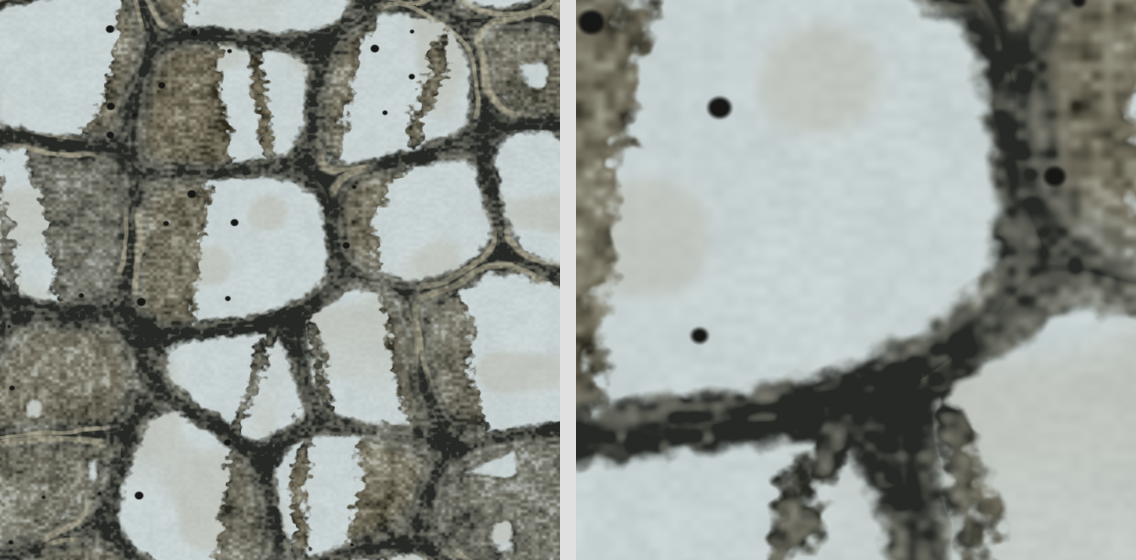
Left, the full canvas; right, a detail of the centre.
Reproduce this texture procedurally as a WebGL 1 fragment shader.

```glsl
precision highp float;
uniform vec2 u_resolution;

const vec2 CELLS = vec2(3.7, 4.1);      // cells across the canvas
const float JITTER = 0.78;
const float ROUNDING = 15.0;            // higher gives sharper cell corners
const float RIM = 0.065;                // wall thickness around a void
const float VOID_SHARE = 0.72;
const float SOFTNESS = 0.022;
const vec3 DARK = vec3(0.15, 0.16, 0.145);
const vec3 SHADE = vec3(0.31, 0.32, 0.29);
const vec3 OLIVE = vec3(0.42, 0.42, 0.38);
const vec3 LIGHT = vec3(0.52, 0.53, 0.49);
const vec3 PALE = vec3(0.66, 0.68, 0.66);
const vec3 CREAM = vec3(0.68, 0.66, 0.57);
const vec3 VOID_COLOR = vec3(0.78, 0.82, 0.82);
const vec3 BROWN_TINT = vec3(0.025, 0.0, -0.035);

float hash(vec2 p) {
  return fract(sin(dot(p, vec2(127.1, 311.7))) * 43758.5453);
}

vec2 hash2(vec2 p) {
  return vec2(hash(p), hash(p + 17.3));
}

float noise(vec2 p) {
  vec2 i = floor(p), f = fract(p);
  f = f * f * (3.0 - 2.0 * f);
  return mix(mix(hash(i), hash(i + vec2(1.0, 0.0)), f.x),
             mix(hash(i + vec2(0.0, 1.0)), hash(i + 1.0), f.x), f.y);
}

float fbm(vec2 p) {
  float sum = 0.0, gain = 0.533;
  for (int i = 0; i < 4; i++) {
    sum += gain * noise(p);
    p = mat2(1.6, 1.2, -1.2, 1.6) * p + 5.7;
    gain *= 0.5;
  }
  return sum;
}

vec2 seed(vec2 id) {
  return id + 0.5 + JITTER * (hash2(id) - 0.5);
}

// Rounded distance to the cell border; also gives the cell and its centre.
float cellBorder(vec2 p, out vec2 id, out vec2 toSeed) {
  vec2 base = floor(p);
  float nearest = 100.0;
  for (int y = -1; y <= 1; y++) for (int x = -1; x <= 1; x++) {
    vec2 cell = base + vec2(float(x), float(y));
    vec2 r = seed(cell) - p;
    if (dot(r, r) < nearest) {
      nearest = dot(r, r);
      id = cell;
      toSeed = r;
    }
  }
  float sum = 0.0;
  for (int y = -2; y <= 2; y++) for (int x = -2; x <= 2; x++) {
    vec2 r = seed(id + vec2(float(x), float(y))) - p;
    vec2 gap = r - toSeed;
    if (dot(gap, gap) > 0.0001)
      sum += exp(-ROUNDING * dot(0.5 * (r + toSeed), normalize(gap)));
  }
  return -log(sum) / ROUNDING;
}

// Positive inside a clear void, negative in the solid.
float voidDistance(vec2 p, vec2 id, vec2 toSeed, float border) {
  float jag = 0.12 * (fbm(p * 13.0) - 0.5) + 0.05 * (noise(p * 36.0) - 0.5);
  if (hash(id + 3.1) > VOID_SHARE)
    return min(border - 0.12, 0.35 * (noise(p * 4.5) - 0.83)) + 0.4 * jag;
  float tilt = 0.6 * (hash(id + 5.3) - 0.5);
  float across = dot(toSeed, vec2(cos(tilt), sin(tilt)));
  float d = border - RIM + 0.45 * jag;
  float side = hash(id + 7.9) < 0.5 ? -1.0 : 1.0;
  d = min(d, 0.1 + 0.35 * hash(id + 9.7) - side * across + jag);
  if (hash(id + 11.3) < 0.45)
    d = min(d, abs(across + side * 0.16) - 0.045 + jag);
  return d;
}

vec3 ramp(float s) {
  vec3 c = mix(DARK, SHADE, clamp(s * 4.0, 0.0, 1.0));
  c = mix(c, OLIVE, clamp(s * 4.0 - 1.0, 0.0, 1.0));
  c = mix(c, LIGHT, clamp(s * 4.0 - 2.0, 0.0, 1.0));
  return mix(c, PALE, clamp(s * 4.0 - 3.0, 0.0, 1.0));
}

void main() {
  vec2 p = gl_FragCoord.xy / min(u_resolution.x, u_resolution.y) * CELLS + 4.0;
  vec2 warped = p + 0.2 * (vec2(fbm(p * 1.7), fbm(p * 1.7 + 31.0)) - 0.5);
  vec2 id, toSeed;
  float border = cellBorder(warped, id, toSeed);
  float clear = voidDistance(p, id, toSeed, border);

  // Granular solid with dark seams and layered films
  float grain = noise(p * 42.0), clump = noise(p * 17.0);
  float tone = 0.56 + 0.8 * (fbm(p * 4.0) - 0.5) + 0.55 * (grain - 0.5) + 0.4 * (clump - 0.5);
  float seamWidth = 0.03 + 0.1 * noise(p * 2.3 + 8.0);
  float seam = 1.0 - smoothstep(-0.03, seamWidth, border);
  float film = 1.0 - smoothstep(0.05, 0.16, border);
  tone += film * (0.09 * sin(border * 110.0 + 5.0 * fbm(p * 3.0)) - 0.06) - 0.5 * seam;
  tone -= 0.22 * (1.0 - smoothstep(0.0, 0.06, -clear));
  vec3 color = ramp(tone) + BROWN_TINT * hash(id + 13.7) * (1.0 - film);

  // Cream threads and crusts along some walls
  float thread = abs(border - 0.03 - 0.12 * (noise(p * 3.0 + 4.0) - 0.5));
  float patchy = smoothstep(0.58, 0.7, noise(p * 1.6 + 21.0));
  color = mix(color, CREAM * (0.8 + 0.3 * grain), 0.75 * patchy * (1.0 - smoothstep(0.008, 0.03, thread)));

  // Clear voids with faint mottling
  vec3 glass = VOID_COLOR + 0.05 * (fbm(p * 9.0) - 0.5) + 0.035 * (grain - 0.5);
  glass = mix(glass, CREAM, 0.3 * smoothstep(0.6, 0.8, noise(p * 2.6 + 50.0)));
  color = mix(color, glass, smoothstep(-SOFTNESS, SOFTNESS, clear));

  // Sparse black specks
  vec2 spot = p * 5.0, spotId = floor(spot);
  float radius = 0.05 + 0.1 * hash(spotId + 2.2);
  float speck = length(fract(spot) - 0.25 - 0.5 * hash2(spotId + 6.1)) - radius;
  color = mix(color, DARK * 0.6, step(0.92, hash(spotId + 8.8)) * (1.0 - smoothstep(-0.04, 0.04, speck)));
  gl_FragColor = vec4(color, 1.0);
}
```
